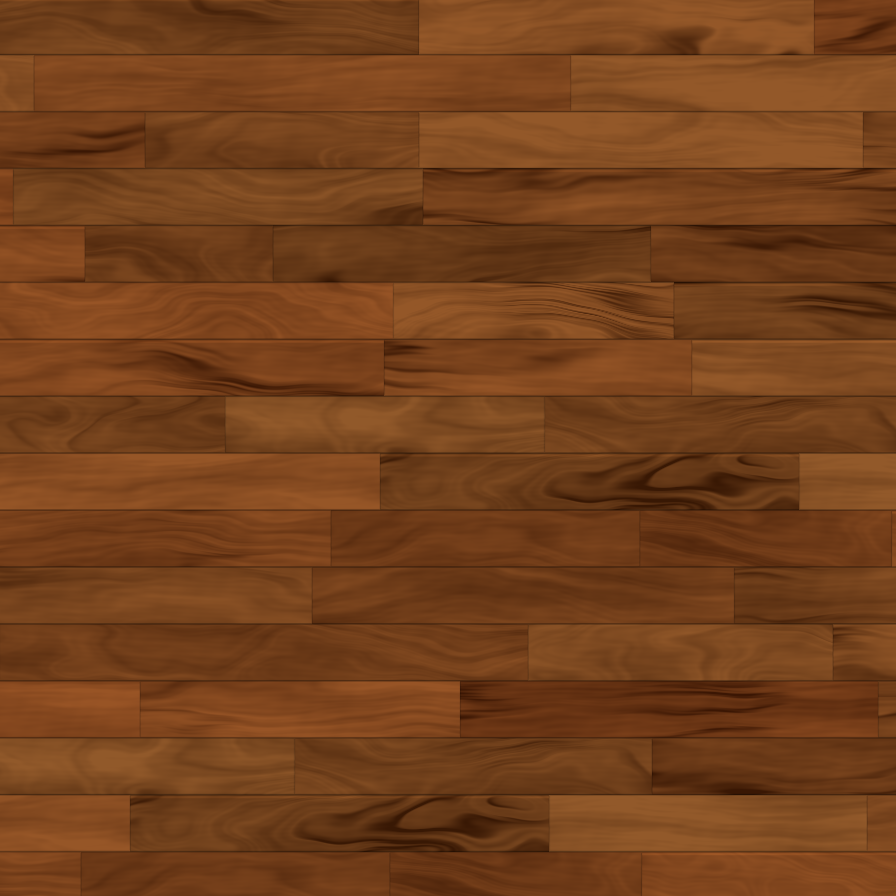
Reproduce this texture procedurally as a Shadertoy shader.

```glsl
float hash(vec2 p) {
    vec3 q = fract(vec3(p.xyx) * 0.1031);
    q += dot(q, q.yzx + 33.33);
    return fract((q.x + q.y) * q.z);
}

float cornerSlope(vec2 cell, vec2 offset) {
    float angle = 6.2832 * hash(cell);
    return dot(vec2(cos(angle), sin(angle)), offset);
}

// Gradient noise, roughly -0.7 to 0.7
float noise(vec2 p) {
    vec2 i = floor(p), f = p - i;
    vec2 u = f * f * f * (f * (f * 6.0 - 15.0) + 10.0);
    vec2 e = vec2(1.0, 0.0);
    return mix(mix(cornerSlope(i, f), cornerSlope(i + e, f - e), u.x),
               mix(cornerSlope(i + e.yx, f - e.yx), cornerSlope(i + 1.0, f - 1.0), u.x), u.y);
}

// Left end of a plank, in plank lengths
float plankStart(float index, float row) {
    return index + 0.85 * hash(vec2(index + 17.0, row * 3.0 + 5.0));
}

// Wood brightness: p in canvas units, figure bends the grain, heart adds dark veins
float woodTone(vec2 p, float figure, float heart) {
    float rings = p.y * 14.0
        + noise(p * vec2(3.5, 12.0)) * (0.5 + 1.8 * figure)
        + noise(p * vec2(15.0, 34.0)) * (0.1 + 0.3 * figure);
    float bands = noise(vec2(rings * 5.0, p.x * 2.5));
    float lines = noise(vec2(rings * 14.0, p.x * 7.0));
    float blotch = noise(p * vec2(5.0, 22.0) + 3.7);
    float fibre = noise(p * vec2(24.0, 210.0));
    float mottle = noise(vec2(p.x * 60.0 + p.y * 25.0, p.y * 30.0));

    // Feathered veins follow the rings and fade in and out along the plank
    float vein = 1.0 - smoothstep(0.0, 0.2, abs(noise(vec2(rings * 2.4, p.x * 4.0 + 9.0)) + 0.15 * lines));
    float patches = smoothstep(-0.15, 0.25, noise(p * vec2(3.5, 14.0) + 7.3));
    float dark = patches * (vein * (0.75 + 1.2 * lines) + 0.5 * smoothstep(-0.05, 0.4, bands));

    return 0.3 * bands + 0.14 * lines + 0.3 * blotch + 0.1 * fibre + 0.05 * mottle
        - 0.7 * heart * dark;
}

void mainImage(out vec4 fragColor, in vec2 fragCoord) {
    vec2 uv = fragCoord / iResolution.xy;
    float pixel = 1.0 / iResolution.y;

    // Rows, counted from the top
    float rows = 15.74;
    float y = (1.0 - uv.y) * rows + 0.04;
    float row = floor(y), across = y - row;

    // The last rows reuse the boards six rows above, shifted sideways
    float reuse = step(13.0, row);
    row -= 6.0 * reuse;

    // Planks of random length along each row
    float plankLength = 0.46;
    float x = (uv.x + 0.279 * reuse) / plankLength + 20.0 * hash(vec2(row, 4.0));
    float index = floor(x);
    if (x < plankStart(index, row)) index -= 1.0;
    float start = plankStart(index, row), end = plankStart(index + 1.0, row);
    vec2 id = vec2(index, row);

    // Character of this plank
    float shade = hash(id + 11.0);
    float figure = pow(hash(id + 23.0), 2.0);
    float heart = smoothstep(0.1, 0.75, hash(id + 37.0));
    float redness = hash(id + 53.0) - 0.5;
    vec2 grainPos = vec2((x - start) * plankLength, across / rows)
        + 9.0 * vec2(hash(id + 71.0), hash(id + 89.0));
    grainPos.y += 0.12 * (hash(id + 97.0) - 0.5) * grainPos.x;

    float tone = 0.7 + 0.5 * (shade - 0.5) + woodTone(grainPos, figure, heart);
    vec3 color = mix(vec3(0.27, 0.122, 0.032), vec3(0.57, 0.327, 0.148), clamp(tone, -0.15, 1.05));
    color *= 1.0 + redness * vec3(0.05, -0.07, -0.14);

    // Faint dark seams, with a pale bevel on the upper edge of some planks
    float rowGap = min(across, 1.0 - across) / rows;
    float endGap = min(x - start, end - x) * plankLength;
    float rowSeam = 1.0 - smoothstep(0.0, 0.0006 + pixel, rowGap);
    float endSeam = 1.0 - smoothstep(0.0, 0.0004 + pixel, endGap);
    float bevel = 1.0 - smoothstep(0.0, 0.001 + pixel, abs(across / rows - 0.0028));
    color *= 1.0 + 0.16 * bevel * step(0.75, hash(id + 61.0));
    color *= 1.0 - max(0.34 * rowSeam, 0.16 * endSeam);

    fragColor = vec4(color, 1.0);
}
```
